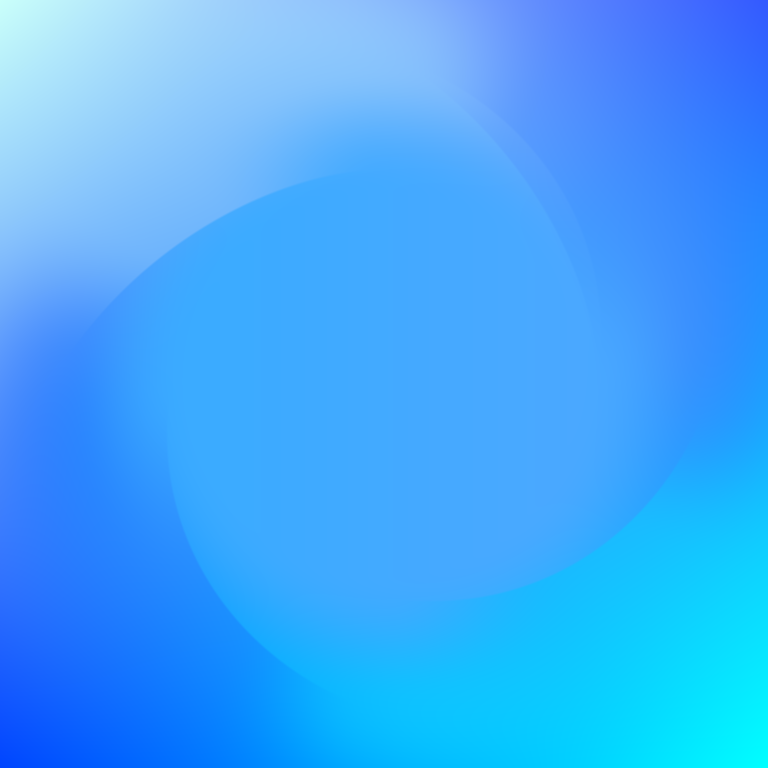
Reproduce this background procedurally as a WebGL 2 fragment shader.

```glsl
#version 300 es
precision highp float;
// Draws a soft blue pinwheel: four corner colours twisted around a calm centre.
uniform vec2 u_resolution;
out vec4 outColor;

const float TAU = 6.2831853;
const vec3 TOP_LEFT = vec3(0.79, 1.00, 0.98);
const vec3 TOP_RIGHT = vec3(0.20, 0.35, 1.00);
const vec3 BOTTOM_LEFT = vec3(0.00, 0.27, 1.00);
const vec3 BOTTOM_RIGHT = vec3(0.00, 1.00, 1.00);
const vec3 CENTRE_LEFT = vec3(0.23, 0.67, 1.00);
const vec3 CENTRE_RIGHT = vec3(0.29, 0.66, 1.00);

// Four-corner blend over the unit square.
vec3 cornerBlend(vec2 uv) {
    uv = clamp(uv, 0.0, 1.0);
    vec3 low = mix(BOTTOM_LEFT, BOTTOM_RIGHT, uv.x);
    vec3 high = mix(TOP_LEFT, TOP_RIGHT, uv.x);
    return mix(low, high, uv.y);
}

vec2 rotate(vec2 p, float angle) {
    float c = cos(angle), s = sin(angle);
    return vec2(c * p.x - s * p.y, s * p.x + c * p.y);
}

// Radius of a blade edge that spirals inward as t goes from 0 to 1.
float bladeRadius(float t, float reach, float bend) {
    return 0.279 + reach * pow(1.0 - t, bend);
}

// One inside the edge, zero outside, with a thin smooth step.
float insideEdge(float radius, float edge) {
    return 1.0 - smoothstep(-0.002, 0.002, radius - edge);
}

// Twisted corner colours fading into the centre colour.
vec3 swirlColor(vec2 p, float radius, float strength) {
    float falloff = 1.0 - smoothstep(0.36, 0.58, radius);
    float twist = mix(0.10, 0.60, strength) * falloff;
    vec3 backdrop = cornerBlend(rotate(p, twist) + 0.5);
    vec3 centre = mix(CENTRE_LEFT, CENTRE_RIGHT, smoothstep(-0.3, 0.3, p.x));
    float cover = strength * (1.0 - smoothstep(0.25, 0.41, radius));
    return mix(backdrop, centre, cover);
}

void main() {
    vec2 p = gl_FragCoord.xy / u_resolution - 0.5;
    float radius = length(p);

    // Clockwise quarter turns, starting at the left.
    float turn = fract(atan(p.y, -p.x) / TAU + 1.0) * 4.0;
    float side = floor(turn);
    float t = fract(turn);

    // Each blade is crisp in its middle and melts away at both ends.
    float melt = max(smoothstep(0.5, 1.0, t), 1.0 - smoothstep(0.04, 0.34, t));
    float wideEdge = bladeRadius(t, 0.150, 1.35);
    float tightEdge = bladeRadius(t, 0.156, 2.60);
    float edge = side < 1.5 ? tightEdge : wideEdge;
    vec3 outer = swirlColor(p, radius, melt);
    vec3 inner = swirlColor(p, radius, 1.0);

    // Pale crescent between the two edges of the upper right blade.
    float onCrescentSide = step(0.5, side) * step(side, 1.5);
    float crescent = onCrescentSide * insideEdge(radius, wideEdge);
    outer = mix(outer, inner, 0.35 * crescent);

    outColor = vec4(mix(outer, inner, insideEdge(radius, edge)), 1.0);
}
```
